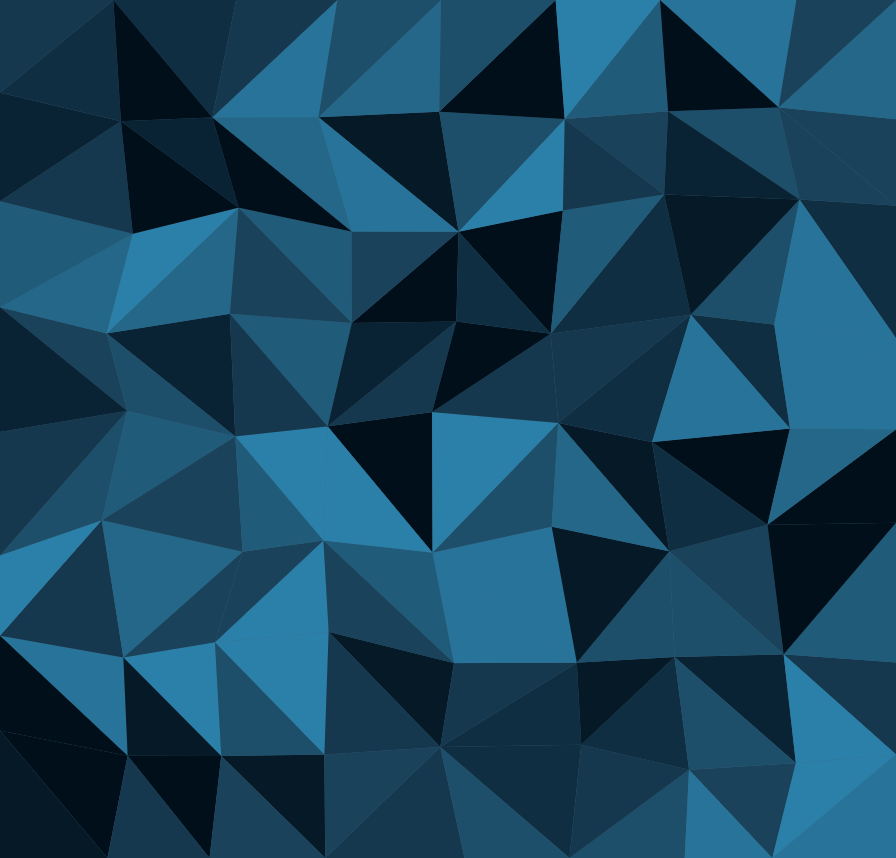
This background is drawn by a Shadertoy shader. Its source:

```glsl
// Low-poly mosaic of flat blue triangles on a jittered lattice
const int CELLS = 8;            // lattice cells per side
const float JITTER = 0.19;      // vertex offset, in cells
const vec3 NAVY = vec3(0.0, 0.058, 0.10);
const vec3 STEEL = vec3(0.102, 0.259, 0.357);
const vec3 AZURE = vec3(0.165, 0.50, 0.66);
const vec3 SEAM = vec3(0.26, 0.41, 0.50);

vec2 hash2(vec2 p) {
    vec3 q = fract(p.xyx * vec3(0.1031, 0.1030, 0.0973));
    q += dot(q, q.yzx + 33.33);
    return fract((q.xx + q.yz) * q.zy);
}

// Bijective scramble of 0..127, so every tone gets its exact share
int shuffle(int n) {
    n = (n * 37 + 11) & 127;
    n ^= n >> 3;
    n = (n * 91 + 53) & 127;
    n ^= n >> 4;
    n = (n * 45 + 7) & 127;
    return n ^ (n >> 3);
}

// Cumulative shares pick one of eleven steps on the blue ramp
vec3 tone(float h) {
    float limits[10] = float[10](0.12, 0.19, 0.24, 0.33, 0.45, 0.57, 0.68, 0.75, 0.81, 0.91);
    float level = 0.0;
    for (int i = 0; i < 10; i++) level += step(limits[i], h);
    return level < 5.0 ? mix(NAVY, STEEL, level / 5.0)
                       : mix(STEEL, AZURE, level / 5.0 - 1.0);
}

vec3 triangleTone(int id) {
    return tone((float(shuffle(id & 127)) + 0.5) / 128.0);
}

// Lattice vertex; those on the border slide only along it
vec2 vertex(ivec2 g, vec2 cellSize) {
    vec2 p = vec2(g);
    vec2 inner = step(0.5, p) * step(p, vec2(float(CELLS) - 0.5));
    vec2 offset = (hash2(p * 7.0 + 3.7) * 2.0 - 1.0) * JITTER;
    return (p + offset * inner) * cellSize;
}

// Signed distance to the line a-b, positive on its right
float edgeDistance(vec2 p, vec2 a, vec2 b) {
    vec2 d = normalize(b - a);
    return dot(p - a, vec2(d.y, -d.x));
}

// Smoothed coverage of a counter-clockwise triangle
float coverage(vec2 p, vec2 a, vec2 b, vec2 c, float blur) {
    float d = max(edgeDistance(p, a, b), max(edgeDistance(p, b, c), edgeDistance(p, c, a)));
    return clamp(0.5 - d / blur, 0.0, 1.0);
}

void mainImage(out vec4 fragColor, in vec2 fragCoord) {
    float blur = 1.0 / iResolution.y;
    vec2 p = fragCoord * blur;
    vec2 cellSize = vec2(iResolution.x / iResolution.y, 1.0) / float(CELLS);
    ivec2 home = ivec2(floor(p / cellSize));
    vec3 color = SEAM;

    // Layer the triangles nearby; soft edges leave faint seams
    for (int y = -1; y <= 1; y++)
    for (int x = -1; x <= 1; x++) {
        ivec2 g = home + ivec2(x, y);
        if (min(g.x, g.y) < 0 || max(g.x, g.y) >= CELLS) continue;
        vec2 a = vertex(g, cellSize);
        vec2 b = vertex(g + ivec2(1, 0), cellSize);
        vec2 c = vertex(g + ivec2(1, 1), cellSize);
        vec2 d = vertex(g + ivec2(0, 1), cellSize);

        // Turn the corner order to flip the diagonal at random
        if (hash2(vec2(g) + 41.3).x < 0.5) {
            vec2 first = a;
            a = b; b = c; c = d; d = first;
        }
        int id = 2 * (g.y * CELLS + g.x);
        color = mix(color, triangleTone(id), coverage(p, a, b, c, blur));
        color = mix(color, triangleTone(id + 1), coverage(p, a, c, d, blur));
    }
    fragColor = vec4(color, 1.0);
}
```
